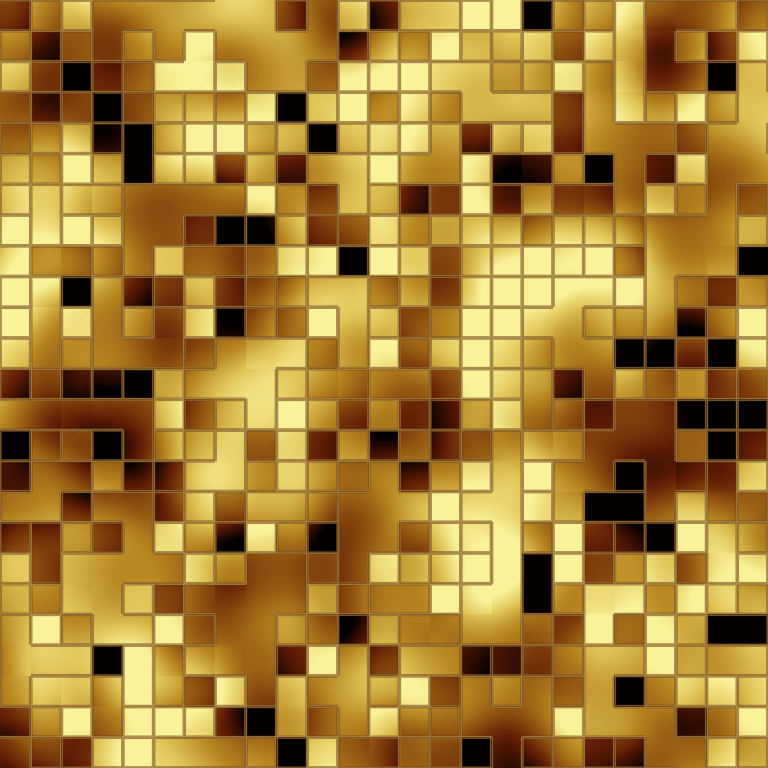
A Shadertoy shader for this pattern:

```glsl
const float TILES = 25.0;            // tiles across and down
const float GROOVE = 0.058;          // half width of the joint, in tiles
const float RIDGE_AT = 0.026;        // offset of the bright ridge from the joint axis
const float RIDGE_HALF = 0.014;
const float CLEAR_SHARE = 0.34;      // tiles that only show the glow
const float BLACK_SHARE = 0.055;
const float DARKEST = -0.50;
const float LIGHTEST = 0.46;
const float MERGE_LIMIT = 0.03;      // closer tones share no joint
const float GLOW_LEVEL = 0.64;
const float GLOW_TILT = 0.14;        // brighter toward the top
const float GLOW_SCALE = 4.3;
const float SHEEN = 0.07;
const vec3 GROOVE_COLOR = vec3(0.36, 0.20, 0.05);
const vec3 RIDGE_COLOR = vec3(0.74, 0.60, 0.33);

const vec3 GOLD[6] = vec3[6](
    vec3(0.02, 0.00, 0.00), vec3(0.38, 0.11, 0.02), vec3(0.56, 0.32, 0.06),
    vec3(0.72, 0.53, 0.13), vec3(0.87, 0.76, 0.33), vec3(0.98, 0.95, 0.60));

float hash(vec2 p) {
    vec3 q = fract(vec3(p.xyx) * 0.1031);
    q += dot(q, q.yzx + 33.33);
    return fract((q.x + q.y) * q.z);
}

vec2 gradientAt(vec2 corner) {
    float angle = 6.2832 * hash(corner + 71.0);
    return vec2(cos(angle), sin(angle));
}

float gradientNoise(vec2 p) {
    vec2 i = floor(p), f = fract(p), e = vec2(1.0, 0.0);
    vec2 u = f * f * f * (f * (f * 6.0 - 15.0) + 10.0);
    float low = mix(dot(gradientAt(i), f), dot(gradientAt(i + e), f - e), u.x);
    float high = mix(dot(gradientAt(i + e.yx), f - e.yx),
                     dot(gradientAt(i + 1.0), f - 1.0), u.x);
    return mix(low, high, u.y);
}

// Soft light and dark clouds running behind all tiles
float glow(vec2 uv) {
    vec2 p = uv * GLOW_SCALE + 3.7;
    return GLOW_LEVEL + GLOW_TILT * (uv.y - 0.5)
         + 0.85 * gradientNoise(p) + 0.40 * gradientNoise(p * 2.1 + 19.0);
}

// Tone offset of one tile; zero leaves it clear
float tileShift(vec2 cell) {
    float kind = hash(cell + 5.0);
    if (kind < CLEAR_SHARE) return 0.0;
    if (kind > 1.0 - BLACK_SHARE) return -1.6;
    return mix(DARKEST, LIGHTEST, hash(cell + 137.0));
}

vec3 goldRamp(float tone) {
    vec3 color = GOLD[0];
    for (int i = 1; i < 6; i++)
        color = mix(color, GOLD[i], clamp(tone * 5.0 - float(i - 1), 0.0, 1.0));
    return color;
}

// Antialiased coverage of a band around zero
float band(float d, float halfWidth, float pixel) {
    return clamp((halfWidth - abs(d)) / pixel + 0.5, 0.0, 1.0)
         * min(1.0, 2.0 * halfWidth / pixel);
}

void mainImage(out vec4 fragColor, in vec2 fragCoord) {
    vec2 uv = fragCoord / iResolution.xy;
    float pixel = TILES / min(iResolution.x, iResolution.y);
    vec2 cell = floor(uv * TILES);
    vec2 local = fract(uv * TILES) - 0.5;
    vec2 side = vec2(local.x < 0.0 ? -1.0 : 1.0, local.y < 0.0 ? -1.0 : 1.0);
    vec2 toEdge = 0.5 - abs(local);

    // Tile face
    float shift = tileShift(cell);
    float tone = glow(uv) + shift;
    if (shift != 0.0)
        tone += SHEEN * dot(local, gradientAt(cell + 211.0));
    vec3 color = goldRamp(tone);

    // Joints appear only where neighbouring tones differ
    float jointX = step(MERGE_LIMIT, abs(shift - tileShift(cell + vec2(side.x, 0.0))));
    float jointY = step(MERGE_LIMIT, abs(shift - tileShift(cell + vec2(0.0, side.y))));
    float grooveMask = max(jointX * band(toEdge.x, GROOVE, pixel),
                           jointY * band(toEdge.y, GROOVE, pixel));
    float ridgeMask = max(jointX * band(toEdge.x - RIDGE_AT, RIDGE_HALF, pixel),
                          jointY * band(toEdge.y - RIDGE_AT, RIDGE_HALF, pixel));

    // Groove keeps some of the face colour, with a bright ridge along it
    vec3 groove = mix(color, GROOVE_COLOR, 0.58);
    color = mix(color, groove, grooveMask);
    color = mix(color, RIDGE_COLOR, 0.8 * ridgeMask);

    fragColor = vec4(color, 1.0);
}
```
